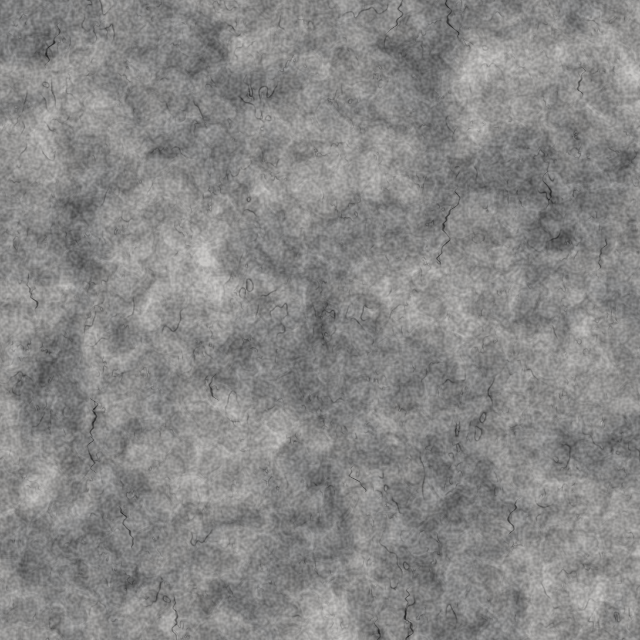
This texture is drawn by a WebGL 2 fragment shader. Its source:

```glsl
#version 300 es
precision highp float;
// Weathered grey concrete: cloudy stains, fine grain, hairline veins and a few short cracks.

uniform vec2 u_resolution;
out vec4 fragColor;

const float BASE_GREY = 0.534;
const vec3 WARM_TINT = vec3(1.006, 1.000, 0.992);
const vec3 COOL_TINT = vec3(0.996, 1.000, 1.006);
const float CLOUD_SCALE = 5.0;
const float CLOUD_CONTRAST = 0.125;
const float MOTTLE_SCALE = 23.0;
const float MOTTLE_CONTRAST = 0.095;
const float GRAIN_SCALE = 190.0;
const float GRAIN_CONTRAST = 0.085;
const float VEIN_SCALE = 11.0;
const float VEIN_WIDTH = 0.0010;
const float VEIN_DEPTH = 0.17;
const float CRINKLE_SCALE = 29.0;
const float CRINKLE_WIDTH = 0.0009;
const float CRINKLE_DEPTH = 0.12;
const float CRACK_GRID = 6.0;
const float CRACK_DENSITY = 0.45;
const float CRACK_WIDTH = 0.0019;
const float CRACK_DEPTH = 0.25;
const float STAIN_DEPTH = 0.05;

// Integer hash giving two values in 0..1
vec2 hash2(vec2 cell) {
  uvec2 v = uvec2(ivec2(cell)) * 1664525u + 1013904223u;
  v.x += v.y * 1664525u;
  v.y += v.x * 1664525u;
  v ^= v >> 16u;
  v.x += v.y * 1664525u;
  v.y += v.x * 1664525u;
  v ^= v >> 16u;
  return vec2(v & 0xffffu) / 65535.0;
}

float cornerSlope(vec2 cell, vec2 corner, vec2 f) {
  float angle = 6.28318 * hash2(cell + corner).x;
  return dot(vec2(cos(angle), sin(angle)), f - corner);
}

// Gradient noise, roughly -1..1
float gradientNoise(vec2 p) {
  vec2 i = floor(p), f = p - i;
  vec2 u = f * f * f * (f * (f * 6.0 - 15.0) + 10.0);
  float low = mix(cornerSlope(i, vec2(0, 0), f), cornerSlope(i, vec2(1, 0), f), u.x);
  float high = mix(cornerSlope(i, vec2(0, 1), f), cornerSlope(i, vec2(1, 1), f), u.x);
  return 1.4 * mix(low, high, u.y);
}

float fbm(vec2 p, int octaves) {
  float sum = 0.0, amplitude = 1.0;
  for (int i = 0; i < octaves; i++) {
    sum += amplitude * gradientNoise(p);
    p = mat2(1.6, 1.2, -1.2, 1.6) * p + 17.3;
    amplitude *= 0.65;
  }
  return sum;
}

vec2 warp(vec2 p) {
  return vec2(gradientNoise(p + 31.7), gradientNoise(p + 74.2));
}

// Antialiased line coverage from a distance in canvas units
float stroke(float dist, float halfWidth) {
  float pixel = 1.0 / u_resolution.y;
  return 1.0 - smoothstep(halfWidth - pixel, halfWidth + pixel, dist);
}

// Jagged contour field, stretched upward
float veinField(vec2 p, float scale) {
  vec2 q = p * scale * vec2(1.25, 0.85);
  q += 0.45 * warp(q * 1.9) + 0.16 * warp(q * 5.3);
  return gradientNoise(q);
}

float veins(vec2 p, float scale, float halfWidth) {
  const vec2 STEP = vec2(0.0006, 0.0);
  float c = veinField(p, scale);
  vec2 slope = vec2(veinField(p + STEP.xy, scale), veinField(p + STEP.yx, scale)) - c;
  float dist = abs(c) / max(length(slope) / STEP.x, 0.4 * scale);
  float patches = smoothstep(-0.05, 0.45, gradientNoise(p * scale * 0.8 + 51.0));
  float gaps = smoothstep(-0.3, 0.3, gradientNoise(p * scale * 2.7 + 9.0));
  return stroke(dist, halfWidth) * patches * gaps;
}

// Scattered steep cracks: x = line, y = soft stain around it
vec2 cracks(vec2 p) {
  vec2 result = vec2(0.0);
  for (int k = 0; k < 9; k++) {
    vec2 cell = floor(p * CRACK_GRID) + vec2(k % 3 - 1, k / 3 - 1);
    vec2 kind = hash2(cell + 400.0), shape = hash2(cell + 900.0);
    if (kind.x > CRACK_DENSITY) continue;
    vec2 d = p - (cell + hash2(cell + 200.0)) / CRACK_GRID;
    float t = d.y / mix(0.022, 0.070, shape.x * shape.x);
    float taper = max(1.0 - t * t, 0.0);
    float seed = 50.0 * kind.y;
    float bend = 0.016 * gradientNoise(vec2(d.y * 30.0, seed))
               + 0.006 * gradientNoise(vec2(d.y * 105.0, seed + 8.0));
    float side = abs(d.x - (shape.y - 0.5) * 0.8 * d.y - bend);
    float wear = 0.65 + 0.7 * gradientNoise(p * 60.0 + seed);
    float line = stroke(side, CRACK_WIDTH * taper * wear) * smoothstep(0.0, 0.3, taper);
    result = max(result, vec2(line * clamp(wear + 0.2, 0.0, 1.0), taper * exp(-side / 0.008)));
  }
  return result;
}

void main() {
  vec2 p = gl_FragCoord.xy / u_resolution.y;

  // Stains, mottling and grain
  float cloud = fbm(p * CLOUD_SCALE + 0.35 * warp(p * 9.0), 6);
  float mottle = fbm(p * MOTTLE_SCALE + 0.5 * warp(p * 38.0) + 120.0, 4);
  float grain = gradientNoise(p * GRAIN_SCALE) + 0.5 * gradientNoise(p * GRAIN_SCALE * 0.53 + 66.0);
  float grey = BASE_GREY + CLOUD_CONTRAST * cloud + MOTTLE_CONTRAST * mottle + GRAIN_CONTRAST * grain;

  // Veins and cracks
  vec2 crack = cracks(p);
  grey -= VEIN_DEPTH * veins(p, VEIN_SCALE, VEIN_WIDTH);
  grey -= CRINKLE_DEPTH * veins(p + 3.7, CRINKLE_SCALE, CRINKLE_WIDTH);
  grey -= CRACK_DEPTH * crack.x + STAIN_DEPTH * crack.y;

  vec3 tint = mix(COOL_TINT, WARM_TINT, smoothstep(-0.6, 0.4, cloud));
  fragColor = vec4(clamp(grey, 0.16, 0.78) * tint, 1.0);
}
```
